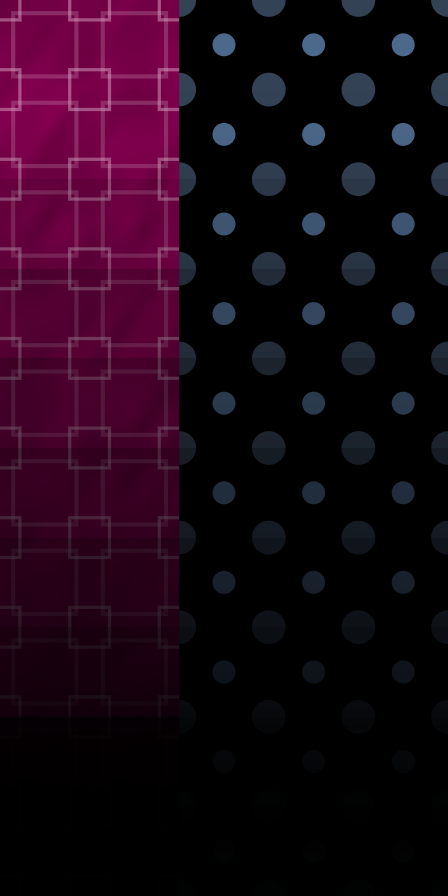
This pattern is drawn by a Shadertoy shader. Its source:

```glsl
// A magenta lattice panel beside staggered blue dots on black.
// Both repeat on one square tile, drawn with folded distances,
// and fade downward with a soft shadow under every tile seam.

float hash(vec2 p) {
    return fract(sin(dot(p, vec2(127.1, 311.7))) * 43758.5);
}

float noise(vec2 p) {
    vec2 cell = floor(p), f = fract(p);
    f = f * f * (3.0 - 2.0 * f);
    return mix(mix(hash(cell), hash(cell + vec2(1, 0)), f.x),
               mix(hash(cell + vec2(0, 1)), hash(cell + vec2(1, 1)), f.x), f.y);
}

// Antialiased coverage of a signed distance
float cover(float d, float pixel) {
    return clamp(0.5 - d / pixel, 0.0, 1.0);
}

// Paired rails that stop where they meet inside each knot
float rails(vec2 a, float pixel) {
    float vertical = max(abs(a.x - 0.147) - 0.023, 0.125 - a.y);
    float horizontal = max(abs(a.y - 0.147) - 0.023, 0.125 - a.x);
    return cover(min(vertical, horizontal), pixel);
}

vec3 latticePanel(vec2 p, vec2 a, float depth, float pixel) {
    // Satin cloth with slanted streaks
    float streaks = noise(vec2(p.x * 3.0 + p.y * 2.0, p.y - p.x * 0.7) * 1.4);
    vec3 cloth = vec3(0.49, 0.0, 0.295) * (0.89 + 0.2 * streaks);
    cloth *= 0.92 + 0.08 * smoothstep(0.0, 0.12, depth);

    // Rails below, square outlines above
    vec3 thread = vec3(0.86, 0.68, 0.80);
    float outline = abs(max(a.x, a.y) - 0.222) - 0.018;
    vec3 col = mix(cloth, thread, 0.25 * rails(a, pixel));
    col = mix(col, thread, 0.48 * cover(outline, pixel));
    return col * mix(1.0, 0.35, smoothstep(0.797, 0.803, depth));
}

vec3 dotField(vec2 tile, float pixel) {
    float large = cover(length(tile) - 0.188, pixel);
    float small = cover(length(abs(tile) - 0.5) - 0.128, pixel);
    return vec3(0.205, 0.26, 0.335) * large + vec3(0.30, 0.41, 0.545) * small;
}

void mainImage(out vec4 fragColor, in vec2 fragCoord) {
    // Five tiles across, measured from the top edge
    float pixel = 5.0 / iResolution.x;
    vec2 p = vec2(fragCoord.x, iResolution.y - fragCoord.y) * pixel;
    vec2 tile = fract(p + 0.5) - 0.5;
    float depth = 1.0 - fragCoord.y / iResolution.y;

    vec3 panel = latticePanel(p, abs(tile), depth, pixel);
    vec3 col = mix(dotField(tile, pixel), panel, cover(p.x - 2.0, pixel));

    // Overall fade and the shadow below each seam
    float fade = clamp(1.17 - 1.3 * depth, 0.025, 1.0);
    float belowSeam = 1.0 - fract(p.y);
    float seamStrength = 0.2 * smoothstep(0.05, 0.35, depth);
    col *= fade * (1.0 - seamStrength * belowSeam * belowSeam);

    fragColor = vec4(col, 1.0);
}
```
